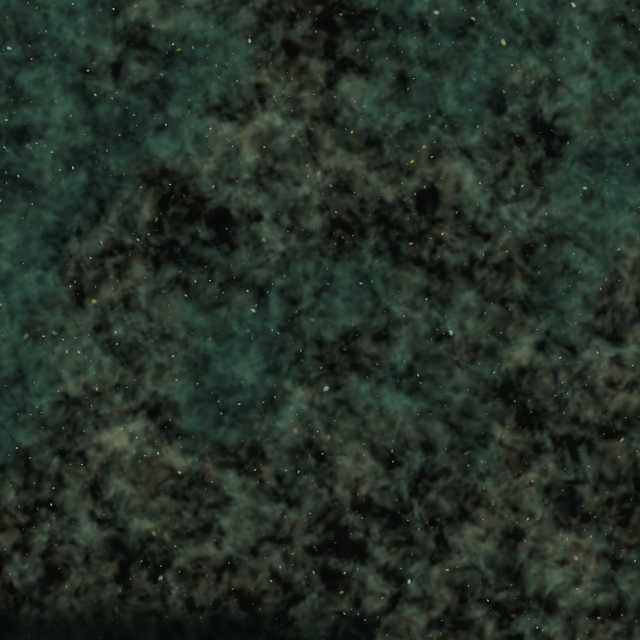
Reproduce this texture procedurally as a WebGL 1 fragment shader.

```glsl
precision highp float;
// Dark green granite: rotated octaves of value noise make soft mineral grain,
// broad slanted clouds tint it teal, and jittered cells scatter small flecks
// of gold, pale and rust crystal. A ragged shadow lies along the lower edge.

uniform vec2 u_resolution;

const float BASE_LIGHT = 0.178;
const float GRAIN_CONTRAST = 0.66;
const float GRAIN_SCALE = 17.0;
const float CLOUD_SCALE = 3.2;
const float CLOUD_LIGHT = 0.034;
const float FLECK_CELLS = 38.0;
const float FLECK_CHANCE = 0.16;

const vec3 GREEN_TINT = vec3(0.77, 1.00, 0.81);
const vec3 OLIVE_TINT = vec3(0.93, 0.98, 0.74);
const vec3 TEAL_TINT = vec3(0.64, 1.06, 0.89);
const vec3 GOLD = vec3(0.62, 0.56, 0.30);
const vec3 PALE = vec3(0.56, 0.66, 0.58);
const vec3 RUST = vec3(0.52, 0.31, 0.20);
const vec3 SHADOW = vec3(0.02, 0.04, 0.035);

const mat2 TURN = mat2(0.8, 0.6, -0.6, 0.8);

float hash(vec2 p) {
  return fract(sin(dot(p, vec2(127.1, 311.7))) * 43758.5453);
}

float noise(vec2 p) {
  vec2 cell = floor(p);
  vec2 f = fract(p);
  f = f * f * (3.0 - 2.0 * f);
  float low = mix(hash(cell), hash(cell + vec2(1.0, 0.0)), f.x);
  float high = mix(hash(cell + vec2(0.0, 1.0)), hash(cell + 1.0), f.x);
  return mix(low, high, f.y);
}

// Octaves of nearly equal strength, so fine grain stays visible.
float grainNoise(vec2 p) {
  float sum = 0.0;
  float total = 0.0;
  for (int i = 0; i < 4; i++) {
    float weight = (i == 1 || i == 2) ? 0.32 : 0.19;
    sum += weight * noise(p);
    total += weight;
    p = TURN * p * 2.07 + 13.7;
  }
  return sum / total;
}

// Octaves that fade quickly, for broad cloudy shapes.
float cloudNoise(vec2 p) {
  float sum = 0.0;
  float weight = 0.53;
  for (int i = 0; i < 4; i++) {
    sum += weight * noise(p);
    weight *= 0.5;
    p = TURN * p * 2.1 + 5.3;
  }
  return sum;
}

// Soft irregular crystals, each kept inside its own cell.
vec3 addFlecks(vec3 color, vec2 uv, float cells, float chance, float seed) {
  vec2 p = TURN * uv * cells + seed;
  vec2 cell = floor(p);
  vec2 center = 0.3 + 0.4 * vec2(hash(cell + 3.1), hash(cell + 7.9));
  vec2 d = fract(p) - center;
  float angle = 6.2832 * hash(cell + 11.3);
  float c = cos(angle);
  float s = sin(angle);
  d = mat2(c, s, -s, c) * d * vec2(1.0, 1.5);
  float radius = mix(0.12, 0.28, hash(cell + 17.7));
  float edge = length(d) + 0.08 * (noise(p * 6.0) - 0.5);
  float mask = 1.0 - smoothstep(radius * 0.2, radius, edge);
  float present = step(hash(cell + 23.5), chance);
  float kind = hash(cell + 31.1);
  vec3 mineral = mix(GOLD, PALE, step(0.42, kind));
  mineral = mix(mineral, RUST, step(0.92, kind));
  float shine = hash(cell + 41.9);
  float strength = mix(0.25, 1.0, shine * shine);
  return mix(color, mineral, mask * present * strength);
}

void main() {
  vec2 uv = gl_FragCoord.xy / u_resolution;
  vec2 warp = vec2(noise(uv * 30.0), noise(uv * 30.0 + 51.0)) - 0.5;
  vec2 p = uv + 0.012 * warp;

  // Teal clouds, drawn out toward the upper right and denser at the left.
  vec2 slanted = TURN * vec2(p.x, -p.y);
  slanted *= vec2(0.85, 1.3) * CLOUD_SCALE;
  float leftBias = 0.14 * (1.0 - smoothstep(0.0, 0.25, uv.x));
  float cloud = smoothstep(0.52, 0.76, cloudNoise(slanted + 8.4) + leftBias);

  // Mineral grain, calmer and a little lighter inside the clouds.
  float grain = grainNoise(p * GRAIN_SCALE + 2.6) - 0.5;
  float light = BASE_LIGHT + CLOUD_LIGHT * cloud;
  light += grain * GRAIN_CONTRAST * mix(1.0, 0.62, cloud);
  light += 0.06 * (noise(uv * 5.0 + 27.0) - 0.5);
  light = max(light, 0.045 + 0.15 * light);

  float olive = smoothstep(0.3, 0.75, grainNoise(p * 11.0 + 71.0));
  vec3 tint = mix(GREEN_TINT, OLIVE_TINT, olive);
  tint = mix(tint, TEAL_TINT, cloud * 0.9);
  vec3 color = light * tint;

  // Sparse larger crystals over many fine ones.
  color = addFlecks(color, uv, FLECK_CELLS * 1.9, FLECK_CHANCE, 19.0);
  color = addFlecks(color, uv, FLECK_CELLS, FLECK_CHANCE * 0.5, 4.0);

  // Ragged shadow fading out to the right.
  float height = uv.y + 0.05 * (cloudNoise(uv * 14.0) - 0.5);
  float shadow = 1.0 - smoothstep(0.01, 0.075, height);
  shadow *= 1.0 - smoothstep(0.35, 0.7, uv.x);
  color = mix(color, SHADOW, 0.8 * shadow);

  gl_FragColor = vec4(color, 1.0);
}
```
